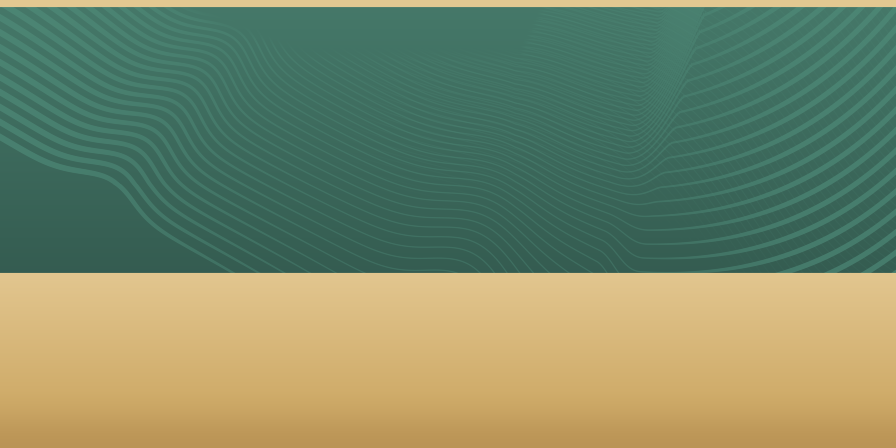
Reproduce this background procedurally as a WebGL 2 fragment shader.

```glsl
#version 300 es
precision highp float;

uniform vec2 u_resolution;
out vec4 fragColor;

float bump(float x, float width) {
    return exp(-x * x / (width * width));
}

// Coverage of the contour lines of a field, halfWidth in canvas heights
float contours(float field, float halfWidth) {
    float slope = max(length(vec2(dFdx(field), dFdy(field))), 1e-4);
    float dist = abs(fract(field + 0.5) - 0.5) / slope;
    float w = halfWidth * u_resolution.y;
    return (1.0 - smoothstep(max(w - 0.6, 0.0), w + 0.6, dist)) * min(1.0, 2.0 * w);
}

// Flowing sheet: slopes down on the left, folds, then climbs on the right
float waveField(float x, float h) {
    float bend = min(x, 1.15) * h;
    float left = 17.5 * (x - 0.52) + 30.0 * h + 60.0 * bend * bend;
    left -= (1.6 + 5.0 * max(h - 0.2, 0.0)) * bump(x - 0.25 - 0.85 * (h - 0.2), 0.12);
    left -= 2.8 * bump(x - 1.1 - 0.3 * (h - 0.2), 0.13);

    float u = x - 1.5;
    float right = 17.0 + 31.0 * h - u * (16.0 * u + 18.0 * h);
    float fold = x - 1.385 - 0.25 * h;
    return mix(left, right, smoothstep(-0.06, 0.045, fold));
}

vec3 goldGradient(float y) {
    vec3 low = mix(vec3(0.73, 0.58, 0.335), vec3(0.81, 0.67, 0.41), smoothstep(0.0, 0.13, y));
    return mix(low, vec3(0.885, 0.775, 0.56), clamp((y - 0.11) / 0.28, 0.0, 1.0));
}

void main() {
    vec2 p = gl_FragCoord.xy / u_resolution * vec2(2.0, 1.0);
    float pixel = 1.0 / u_resolution.y;
    float h = p.y - 0.391;

    // Green panel
    vec3 green = mix(vec3(0.205, 0.36, 0.315), vec3(0.27, 0.47, 0.41), clamp(h / 0.593, 0.0, 1.0));
    vec3 lineColor = mix(vec3(0.28, 0.50, 0.435), vec3(0.30, 0.53, 0.46), clamp(h / 0.593, 0.0, 1.0));

    // Lines are broad at both sides and thin in the middle
    float leftSide = 1.0 - smoothstep(0.0, 0.75, p.x);
    float rightSide = smoothstep(1.38, 1.85, p.x);
    float halfWidth = 0.0014 + 0.0055 * leftSide + 0.0045 * rightSide;
    float field = waveField(p.x, h);
    float lines = contours(field, halfWidth) * smoothstep(-0.6, -0.4, field);

    // Clear pocket under the top edge
    float rim = 0.49 + 0.38 * max(0.68 - p.x, 0.0) + 2.0 * max(p.x - 1.16, 0.0);
    float inside = 1.0 - smoothstep(-0.025, 0.015, h - rim);
    float strength = 0.5 + 0.35 * max(leftSide, rightSide);
    strength *= 1.0 - 0.45 * smoothstep(0.25, 0.5, h) * bump(p.x - 1.1, 0.4);

    // Faint second sheet crossing the first
    float crossField = 55.0 * h + 38.0 * p.x + 5.0 * sin(4.0 * p.x - 3.0 * h);
    float mesh = contours(crossField, 0.001) * smoothstep(0.7, 1.0, p.x);
    mesh *= smoothstep(0.12, 0.38, h + 0.3 * rightSide) * (1.0 - 0.5 * rightSide);
    green = mix(green, lineColor, inside * mesh * 0.3);
    green = mix(green, lineColor, inside * lines * strength);

    // Gold base and top strip
    vec3 color = mix(goldGradient(p.y), green, smoothstep(-0.5, 0.5, h / pixel));
    color = mix(color, vec3(0.885, 0.785, 0.57), smoothstep(-0.5, 0.5, (p.y - 0.984) / pixel));
    fragColor = vec4(color, 1.0);
}
```
